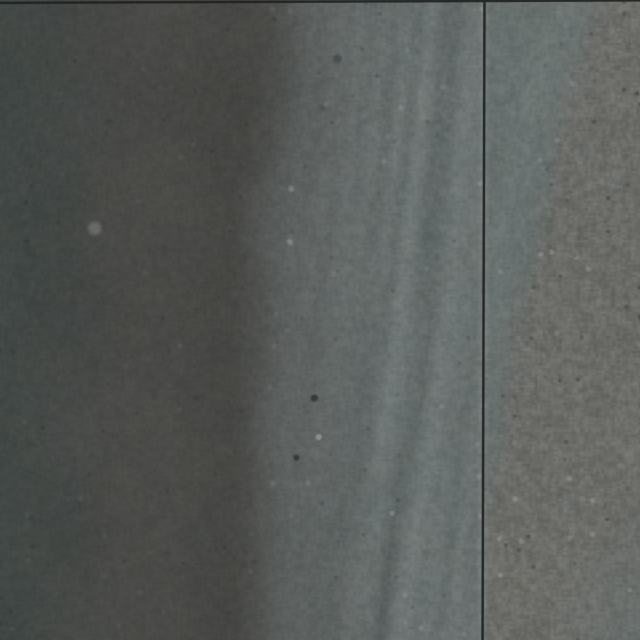
A WebGL 1 fragment shader for this texture:

```glsl
precision highp float;
// Dark grey stone tiles with a soft shadow, slanted veins, fine grain and thin joints.
uniform vec2 u_resolution;

float hash(vec2 p) {
  vec3 q = fract(vec3(p.xyx) * 0.1031);
  q += dot(q, q.yzx + 33.33);
  return fract((q.x + q.y) * q.z);
}

float noise(vec2 p) {
  vec2 i = floor(p);
  vec2 f = fract(p);
  f = f * f * (3.0 - 2.0 * f);
  return mix(mix(hash(i), hash(i + vec2(1.0, 0.0)), f.x),
             mix(hash(i + vec2(0.0, 1.0)), hash(i + 1.0), f.x), f.y);
}

float fbm(vec2 p) {
  float sum = 0.0;
  float gain = 0.5;
  for (int i = 0; i < 4; i++) {
    sum += gain * (noise(p) - 0.5);
    p = mat2(1.6, 1.2, -1.2, 1.6) * p + 17.3;
    gain *= 0.55;
  }
  return sum;
}

// Soft bell-shaped band around zero.
float band(float d, float width) {
  return exp(-d * d / (width * width));
}

float spot(vec2 p, vec2 center, float radius) {
  return 1.0 - smoothstep(radius * 0.35, radius * 1.2, length(p - center));
}

// One randomly placed speck per cell, present in a small share of cells.
float specks(vec2 p, float cells, float share, float seed) {
  vec2 id = floor(p * cells);
  vec2 jitter = vec2(hash(id + seed), hash(id + seed + 31.7));
  float present = step(1.0 - share, hash(id + seed + 71.3));
  float d = length(fract(p * cells) - 0.25 - 0.5 * jitter);
  return present * (1.0 - smoothstep(0.05, 0.22, d));
}

void main() {
  vec2 uv = gl_FragCoord.xy / u_resolution;
  float x = uv.x;
  float y = uv.y;
  float jointX = 0.754 + 0.003 * y;
  float rightTile = smoothstep(-0.001, 0.001, x - jointX);
  float cloud = fbm(uv * vec2(9.0, 6.0));

  // Shadow on the left, fading towards the lit middle
  vec3 shade = mix(vec3(0.253, 0.277, 0.267), vec3(0.286, 0.288, 0.277),
                   smoothstep(0.0, 0.22, x + 0.08 * cloud));
  shade -= 0.012 * band(x - 0.355, 0.05);
  float edge = 0.395 + 0.045 * smoothstep(0.6, 1.0, y) + 0.012 * (1.0 - y);
  float rise = x - edge + 0.025 * cloud;
  float lit = 0.55 * smoothstep(-0.045, 0.06, rise) + 0.45 * smoothstep(0.0, 0.23, rise);
  vec3 col = mix(shade, vec3(0.405, 0.433, 0.428), lit);

  // Slanted veins on the middle tile
  float veinX = 0.592 + 0.145 * y - 0.025 * y * y;
  float v = x - veinX - 0.008 * (noise(vec2(y * 6.0, 3.0)) - 0.5);
  float veins = -0.043 * band(v, 0.017) * (0.6 + 0.4 * noise(vec2(y * 5.0, 8.0)));
  veins += 0.020 * band(v + 0.037, 0.013) + 0.014 * band(v - 0.037, 0.018);
  veins -= 0.018 * band(v + 0.073, 0.012) * (1.0 - smoothstep(0.3, 0.65, y));
  veins += 0.045 * (noise(vec2(v * 55.0, y * 2.5)) - 0.5) * lit;
  col += veins * lit * (1.0 - rightTile);

  // Right tile: cool upper wedge beside warmer, rougher stone
  float wedgeX = 0.735 + 0.095 * y + 0.11 * y * y;
  float warm = smoothstep(-0.03, 0.035, x - wedgeX + 0.05 * cloud);
  warm *= 1.0 - 0.6 * smoothstep(0.25, 0.0, y) * smoothstep(0.82, 1.0, x);
  vec3 stone = mix(vec3(0.405, 0.438, 0.432), vec3(0.418, 0.421, 0.405), warm);
  stone += 0.015 * band(x - wedgeX + 0.06, 0.02) * y;
  col = mix(col, stone, rightTile);

  // Mottling and fine fibrous grain
  float rough = mix(0.55, 1.0, lit) + 0.5 * warm * rightTile;
  float grain = 0.050 * fbm(uv * 95.0 + 4.0);
  grain += 0.030 * (noise(uv * vec2(240.0, 110.0)) - 0.5);
  grain += 0.030 * (noise(uv * vec2(120.0, 260.0) + 50.0) - 0.5);
  col += grain * rough + 0.028 * cloud;
  col += vec3(0.012, 0.0, -0.010) * fbm(uv * 24.0 + 9.0);

  // Scattered mineral specks
  col += 0.055 * specks(uv, 34.0, 0.06, 5.0) * rough;
  col -= 0.050 * specks(uv + 0.013, 42.0, 0.07, 19.0) * rough;

  // Larger flecks and pits
  col += 0.13 * spot(uv, vec2(0.148, 0.643), 0.013);
  col += 0.12 * spot(uv, vec2(0.453, 0.622), 0.006);
  col += 0.10 * spot(uv, vec2(0.455, 0.705), 0.006);
  col += 0.16 * spot(uv, vec2(0.498, 0.317), 0.006);
  col += 0.13 * spot(uv, vec2(0.613, 0.198), 0.005);
  col -= 0.17 * spot(uv, vec2(0.491, 0.378), 0.007);
  col -= 0.14 * spot(uv, vec2(0.463, 0.285), 0.006);
  col -= 0.09 * spot(uv, vec2(0.527, 0.908), 0.009);

  // Joints with a faint pale bevel
  float dx = abs(x - jointX);
  float dy = abs(y - 0.9955 - 0.004 * x);
  col += 0.025 * band(dx - 0.005, 0.003);
  float joint = max(1.0 - smoothstep(0.0008, 0.0030, dx),
                    1.0 - smoothstep(0.0008, 0.0032, dy));
  col = mix(col, vec3(0.125, 0.135, 0.130), 0.92 * joint);

  gl_FragColor = vec4(clamp(col, 0.0, 1.0), 1.0);
}
```
